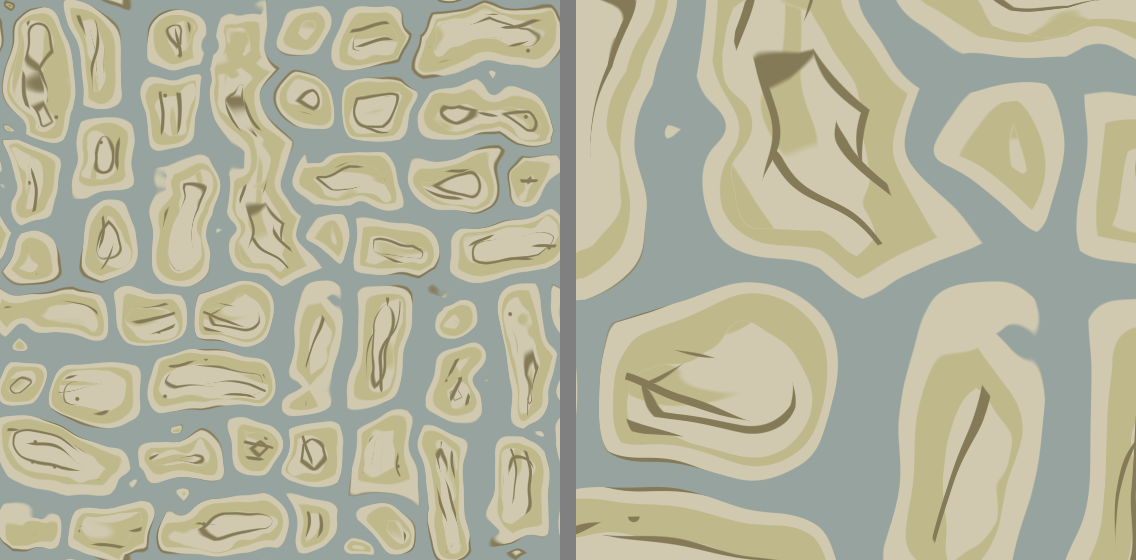
Left, the full canvas; right, a detail of the centre.
This pattern is drawn by a Shadertoy shader. Its source:

```glsl
// Tiling pattern of flat, bone-like driftwood pieces packed in alternating directions on grey-blue.

const vec3 GROUND = vec3(0.59, 0.64, 0.62);
const vec3 CREAM  = vec3(0.815, 0.79, 0.69);
const vec3 KHAKI  = vec3(0.75, 0.72, 0.54);
const vec3 BROWN  = vec3(0.52, 0.48, 0.34);

float hash21(vec2 p) {
    vec3 a = fract(p.xyx * 0.1031);
    a += dot(a, a.yzx + 33.33);
    return fract((a.x + a.y) * a.z);
}

vec4 hash41(float n) {
    vec4 a = fract(n * vec4(0.1031, 0.1030, 0.0973, 0.1099));
    a += dot(a, a.wzxy + 33.33);
    return fract((a.xxyz + a.yzzw) * a.zywx);
}

// Value noise that wraps after a whole number of cells.
float noise(vec2 p, float period) {
    vec2 i = floor(p), f = fract(p);
    f = f * f * (3.0 - 2.0 * f);
    vec2 a = mod(i, period), b = mod(i + 1.0, period);
    return mix(mix(hash21(a), hash21(vec2(b.x, a.y)), f.x),
               mix(hash21(vec2(a.x, b.y)), hash21(b), f.x), f.y);
}

float cover(float depth) {
    float px = 0.8 / iResolution.y;
    return smoothstep(-px, px, depth);
}

struct Piece { vec2 local; float dist, radius, id; };

// Bent, tapered capsule; 48 sit in strips of a 2 x 2 weave, the rest are loose chips.
Piece makePiece(int i, vec2 p) {
    vec4 h = hash41(float(i) * 7.3 + 3.7), g = hash41(float(i) * 3.1 + 91.0);
    vec2 center = h.xy;
    float radius = mix(0.009, 0.019, h.z), halfLen = radius * (0.3 + g.x);
    bool upright = g.w > 0.5;
    if (i < 48) {
        int block = i / 12, strip = (i / 3) % 4, k = i % 3;
        vec4 s = hash41(float(i / 3) * 5.7 + 17.0);
        float cutA = 0.40 + 0.15 * s.x, cutB = cutA + 0.27 + 0.08 * s.y;
        float lo = k == 0 ? 0.0 : (k == 1 ? cutA : cutB);
        float hi = k == 0 ? cutA : (k == 1 ? cutB : 1.0);
        float along = 0.5 * (lo + hi), span = 0.25 * (hi - lo);
        if (s.z > 0.5) along = 1.0 - along;
        vec2 c = vec2((float(strip) + 0.5) / 4.0 + 0.05 * (h.y - 0.5), along + 0.1 * (s.w - 0.5));
        upright = block == 1 || block == 2;
        center = 0.5 * (vec2(block % 2, block / 2) + (upright ? c : c.yx));
        radius = min(mix(0.046, 0.063, h.x), span * 0.85);
        halfLen = max(span - 0.8 * radius, 0.0);
        if (i == 33) { center = vec2(0.47, 0.74); radius = 0.072; halfLen = 0.18; }
    }
    vec2 q = fract(p - center + 0.5) - 0.5;
    if (!upright) q = q.yx;
    float tilt = 0.36 * (g.y - 0.5);
    q = mat2(cos(tilt), sin(tilt), -sin(tilt), cos(tilt)) * q;
    float t = clamp(q.y / (halfLen + radius), -1.0, 1.0);
    q.x += radius * 1.1 * (g.z - 0.5) * (t * t - 0.4);
    float r = radius * (1.0 + 0.7 * (h.w - 0.5) * t + (0.7 * g.x - 0.3) * (t * t - 0.3));
    float d = length(vec2(q.x, max(abs(q.y) - halfLen, 0.0))) - r;
    return Piece(q, d, radius, float(i));
}

void mainImage(out vec4 fragColor, in vec2 fragCoord) {
    vec2 uv = fragCoord / iResolution.xy;
    vec2 p = uv + 0.030 * (vec2(noise(uv * 7.0, 7.0), noise(uv * 7.0 + 3.5, 7.0)) - 0.5)
                + 0.012 * (vec2(noise(uv * 24.0, 24.0), noise(uv * 24.0 + 9.5, 24.0)) - 0.5);

    // Nearest piece and runner-up, which keep a channel between them.
    Piece best = Piece(vec2(0.0), 9.0, 1.0, 0.0);
    float second = 9.0;
    for (int i = 0; i < 78; i++) {
        if (i == 34 || i == 35) continue;
        Piece c = makePiece(i, p);
        if (c.dist < best.dist) { second = best.dist; best = c; }
        else second = min(second, c.dist);
    }
    float a = -best.dist, b = 0.5 * (second - best.dist) - 0.008;
    float k = max(0.014 - abs(a - b), 0.0);
    float depth = min(a, b) - k * k / 0.056;

    vec2 q = best.local;
    float size = min(1.0, best.radius / 0.045);
    vec4 h = hash41(best.id * 2.3 + 41.0);
    float side = q.x / best.radius * (h.x > 0.5 ? 1.0 : -1.0);
    float broad = noise(uv * 13.0, 13.0), fine = noise(uv * 42.0, 42.0);

    // Khaki shading: a band inside the pale rim, and streaks along the grain.
    float rim = size * (0.004 + 0.010 * broad);
    float band = rim + size * (0.005 + 0.017 * smoothstep(-0.9, 0.8, side) + 0.011 * (fine - 0.5));
    float khaki = cover(depth - rim) * cover(band - depth);
    float streak = noise(vec2(q.x * 60.0, q.y * 11.0) + h.yz * 90.0, 256.0);
    khaki = max(khaki, cover((streak - 0.76) * 0.02) * cover(depth - band));

    // Brown strokes: contour lines, grain lines and rare dark edges.
    float gate = smoothstep(0.45, 0.75, noise(uv * 10.0 + 4.0, 10.0));
    float ink = cover(0.0034 * gate - 0.0012 - abs(depth - rim - 0.021 * size));
    float lane = q.x / best.radius * 2.0 + 0.5 * sin(q.y * 28.0 + h.w * 6.3) + h.y;
    float grain = noise(vec2(floor(lane) * 7.0, q.y * 17.0) + floor(h.zw * 60.0), 256.0);
    float stroke = 0.0042 * smoothstep(0.5, 0.8, grain) - 0.0013;
    ink = max(ink, cover(stroke - abs(fract(lane) - 0.5) * best.radius / 2.0)
                   * cover(depth - 0.019 * size));
    float edgeGate = smoothstep(0.7, 0.9, noise(uv * 8.0 + 2.0, 8.0));
    ink = max(ink, cover(0.005 * edgeGate - 0.001 - depth));

    // Sparse knots.
    vec2 cell = floor(uv * 26.0);
    vec2 knot = 0.3 + 0.4 * vec2(hash21(cell + 5.0), hash21(cell + 71.0));
    float knotSize = 0.0045 * step(0.82, hash21(cell + 33.0)) - 0.001;
    ink = max(ink, cover(knotSize - length(fract(uv * 26.0) - knot) / 26.0) * cover(depth - 0.02));

    vec3 color = mix(CREAM, KHAKI, khaki);
    color = mix(color, BROWN, ink);
    fragColor = vec4(mix(GROUND, color, cover(depth)), 1.0);
}
```
